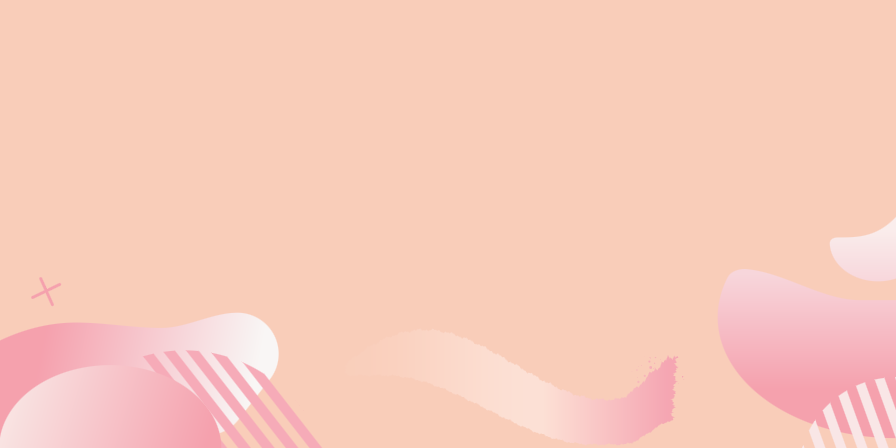
Write a WebGL 2 fragment shader that draws this background.

```glsl
#version 300 es
precision highp float;

uniform vec2 u_resolution;
out vec4 fragColor;

const vec3 PEACH = vec3(0.976, 0.802, 0.727);
const vec3 ROSE = vec3(0.96, 0.63, 0.68);
const vec3 BLUSH = vec3(0.97, 0.84, 0.86);
const vec3 MILK = vec3(0.98, 0.93, 0.925);

// Coverage of a signed field, one screen sample wide at the edge
float cover(float d) {
    return clamp(0.5 - d / max(fwidth(d), 1e-4), 0.0, 1.0);
}

float ellipse(vec2 p, vec2 radii) {
    return (length(p / radii) - 1.0) * min(radii.x, radii.y);
}

float segment(vec2 p, vec2 a, vec2 b) {
    vec2 ab = b - a;
    return length(p - a - ab * clamp(dot(p - a, ab) / dot(ab, ab), 0.0, 1.0));
}

float smoothMax(float a, float b, float k) {
    float h = max(k - abs(a - b), 0.0);
    return max(a, b) + h * h / (4.0 * k);
}

// Slanted bars, negative inside a bar
float bars(vec2 p, float slant, float start, float period, float halfWidth) {
    float s = (p.x + slant * p.y - start) / period;
    return abs(fract(s + 0.5) - 0.5) * period - halfWidth;
}

vec2 hash2(vec2 c) {
    return fract(sin(vec2(dot(c, vec2(127.1, 311.7)), dot(c, vec2(269.5, 183.3)))) * 43758.5);
}

// Cellular droplets with a random size in each cell
float droplets(vec2 p) {
    float d = 1.0;
    for (int j = -1; j <= 1; j++)
        for (int i = -1; i <= 1; i++) {
            vec2 c = floor(p) + vec2(i, j);
            vec2 h = hash2(c);
            d = min(d, length(p - c - h) - 0.36 * h.x * h.y);
        }
    return d;
}

float ragged(float t) {
    return 0.5 * sin(t * 1.7) + 0.3 * sin(t * 4.3 + 1.0) + 0.2 * sin(t * 9.1 + 2.0);
}

float leftWave(vec2 p) {
    float crest = 28.0 - 4.0 * pow(max(1.0 - p.x / 17.0, 0.0), 2.0)
        - 1.2 * smoothstep(17.0, 36.0, p.x) + 3.4 * smoothstep(36.0, 53.0, p.x);
    float body = max(p.y - crest, p.x - 46.0 - 0.2 * p.y);
    return min(body, segment(p, vec2(53.0, 21.0), vec2(46.0, 12.0)) - 9.2);
}

float brushStroke(vec2 p) {
    float top = 26.4 - 7.0 * pow(max((95.0 - p.x) / 17.0, 0.0), 2.0)
        - 15.6 * smoothstep(95.0, 135.0, p.x) + 10.0 * smoothstep(137.0, 152.0, p.x);
    float bottom = 16.2 - 15.4 * smoothstep(86.0, 132.0, p.x) + 5.5 * smoothstep(139.0, 151.0, p.x);
    float rough = mix(0.35, 0.8, smoothstep(138.0, 150.0, p.x));
    float d = max(p.y - top - rough * ragged(p.x), bottom - p.y + 0.25 * ragged(p.x + 9.0));
    float tip = p.x - 149.6 - 0.07 * p.y - 0.5 * ragged(p.y * 1.3);
    return max(max(d, tip), 77.3 - p.x + 0.5 * ragged(p.y));
}

void main() {
    // Canvas height is 100 units
    vec2 p = gl_FragCoord.xy * 100.0 / u_resolution.y;
    vec3 color = PEACH;

    // Lower left: wave, bars, then the mound in front
    vec3 waveColor = mix(ROSE, vec3(0.975, 0.965, 0.96), clamp((p.x - 0.2 * (p.y - 25.0) - 10.0) / 49.0, 0.0, 1.0));
    color = mix(color, waveColor, cover(leftWave(p)));
    float leftBars = max(bars(p, 0.78, 54.6, 5.3, 1.4), length(p - vec2(41.2, -10.8)) - 32.6);
    leftBars = max(leftBars, 46.2 - p.x - 0.78 * p.y);
    color = mix(color, vec3(0.965, 0.67, 0.72), cover(leftBars));
    vec3 moundColor = mix(vec3(0.975, 0.89, 0.885), ROSE, clamp((p.x - 0.3 * p.y) / 46.0, 0.0, 1.0));
    color = mix(color, moundColor, cover(ellipse(p - vec2(24.6, 0.0), vec2(24.8, 18.5))));

    // Small cross
    float cross = min(segment(p, vec2(9.1, 37.8), vec2(11.7, 32.0)),
                      segment(p, vec2(7.3, 33.6), vec2(13.3, 36.5))) - 0.32;
    color = mix(color, ROSE, cover(cross));

    // Brush stroke with spatter at its tip
    vec3 paint = mix(vec3(0.978, 0.81, 0.735), vec3(0.99, 0.88, 0.835), smoothstep(78.0, 120.0, p.x));
    paint = mix(paint, vec3(0.96, 0.65, 0.70), clamp((p.x - 121.0) / 28.0, 0.0, 1.0));
    color = mix(color, paint, cover(brushStroke(p)));
    float spatter = max(droplets(p / 1.4), ellipse(p - vec2(147.0, 16.5), vec2(6.0, 4.5)));
    color = mix(color, paint, cover(spatter));

    // Lower right bowl
    float bowlTop = p.y - 40.0 + 7.0 * smoothstep(165.0, 192.0, p.x);
    float bowl = smoothMax(bowlTop, ellipse(p - vec2(200.0, 29.2), vec2(39.8, 27.0)), 2.0);
    color = mix(color, mix(ROSE, BLUSH, clamp((p.y - 13.0) / 26.0, 0.0, 1.0)), cover(bowl));

    // Pale bars in a disc at the corner
    float rightBars = max(bars(p, 0.36, 183.1, 4.7, 1.15), length(p - vec2(200.0, -6.0)) - 21.8);
    color = mix(color, vec3(0.975, 0.90, 0.90), cover(rightBars));

    // Upper right drop
    float dropTop = p.y - 47.0 - 4.6 * pow(max((p.x - 187.0) / 13.0, 0.0), 3.0);
    float drop = smoothMax(dropTop, ellipse(p - vec2(196.0, 46.0), vec2(10.8, 8.8)), 1.5);
    color = mix(color, mix(BLUSH, MILK, clamp((p.y - 37.0) / 12.0, 0.0, 1.0)), cover(drop));

    fragColor = vec4(color, 1.0);
}
```
